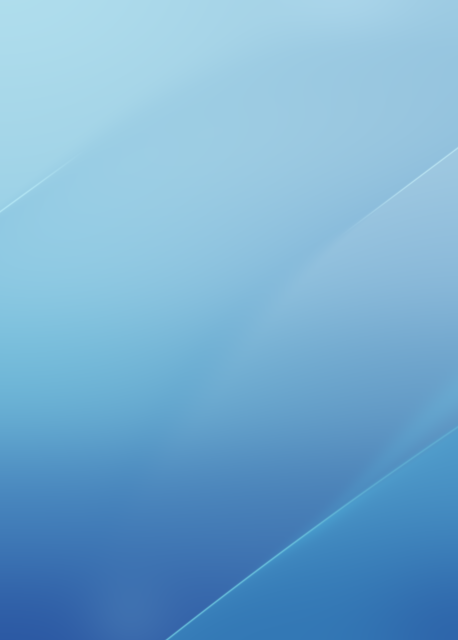
Reproduce this background procedurally as a Shadertoy shader.

```glsl
// Soft blue sheets of light: two vertical colour ramps blended across the canvas,
// folded along three rising curves. Each fold has a shaded side, a lit side
// and a thin straight seam that fades along its length.

// Smooth ramp through six evenly spaced colours, using normalised bell weights.
vec3 ramp(vec3 stops[6], float t) {
    vec3 sum = vec3(0.0);
    float total = 0.0;
    for (int i = 0; i < 6; i++) {
        float offset = t * 5.0 - float(i);
        float weight = exp(-2.0 * offset * offset);
        sum += stops[i] * weight;
        total += weight;
    }
    return sum / total;
}

// Thin antialiased line, with its distance in canvas heights.
float seam(float dist, float width) {
    float w = max(width, 0.7 / iResolution.y);
    return exp(-dist * dist / (w * w));
}

// Elliptical soft spot.
float spot(vec2 p, vec2 centre, vec2 radius) {
    vec2 q = (p - centre) / radius;
    return exp(-dot(q, q));
}

void mainImage(out vec4 fragColor, in vec2 fragCoord) {
    vec2 p = fragCoord / iResolution.xy;
    float pixel = 1.0 / iResolution.y;

    // Background: cyan on the left, greyer blue on the right
    vec3 leftStops[6] = vec3[6](
        vec3(0.16, 0.33, 0.63), vec3(0.26, 0.50, 0.73), vec3(0.44, 0.73, 0.85),
        vec3(0.59, 0.81, 0.90), vec3(0.65, 0.84, 0.91), vec3(0.69, 0.87, 0.93));
    vec3 rightStops[6] = vec3[6](
        vec3(0.22, 0.40, 0.67), vec3(0.27, 0.48, 0.70), vec3(0.41, 0.63, 0.79),
        vec3(0.56, 0.74, 0.86), vec3(0.62, 0.79, 0.88), vec3(0.62, 0.80, 0.89));
    vec3 color = mix(ramp(leftStops, p.y), ramp(rightStops, p.y), smoothstep(0.0, 1.0, p.x));

    // Pale patch at the top and faint light near the bottom left
    color += vec3(0.035, 0.025, 0.02) * spot(p, vec2(0.77, 1.0), vec2(0.15, 0.06));
    color += vec3(0.05, 0.06, 0.03) * spot(p, vec2(0.28, 0.03), vec2(0.10, 0.07));

    // Upper fold: shade below, straight seam at the left edge
    float bend = max(p.x - 0.18, 0.0);
    float upper = (p.y - (0.669 + 0.52 * p.x - 0.40 * bend * bend)) * 0.82;
    float upperSoft = 0.012 + 0.09 * p.x;
    float upperShade = smoothstep(upperSoft, -upperSoft, upper) * exp(min(upper, 0.0) / 0.07);
    color -= vec3(0.045, 0.033, 0.016) * upperShade;
    color += vec3(0.09, 0.08, 0.05) * seam(upper, 0.0015) * smoothstep(0.20, 0.03, p.x);

    // Middle fold: straight on the right, bending and blurring to the lower left
    float x = p.x - 0.745;
    float turn = min(x, 0.0);
    float middle = (p.y - (0.632 + 0.537 * x - 0.70 * turn * turn)) * 0.80;
    float middleSoft = mix(0.055, 0.004, smoothstep(0.40, 0.85, p.x));
    float lit = smoothstep(middleSoft, -middleSoft, middle);
    float reach = smoothstep(0.15, 0.50, p.x);
    color -= vec3(0.032, 0.020, 0.008) * (1.0 - lit) * exp(-max(middle, 0.0) / 0.08) * reach;
    color += vec3(0.020, 0.010, 0.006) * lit * exp(min(middle, 0.0) / 0.12) * reach;
    color += vec3(0.11, 0.10, 0.06) * seam(middle, 0.0014) * smoothstep(0.72, 0.92, p.x);

    // Lower fold: a saturated blue panel in the right corner
    float s = (p.x - 0.364) / 0.636;
    float lower = (p.y - 0.333 * s - 0.025 * s * (1.0 - s)) * 0.81;
    vec3 panel = mix(vec3(0.20, 0.47, 0.71), vec3(0.30, 0.59, 0.78), smoothstep(0.0, 0.33, p.y));
    panel -= vec3(0.02, 0.07, 0.04) * spot(p, vec2(1.0, 0.0), vec2(0.18, 0.14));
    panel += vec3(0.02, 0.03, 0.02) * exp(min(lower, 0.0) / 0.03);
    float panelSoft = pixel + 0.008 * smoothstep(0.65, 0.9, p.x);
    color = mix(color, panel, smoothstep(panelSoft, -panelSoft, lower));

    // Teal veil that parts from the crease on its way to the right
    float veil = lower - 0.045 * smoothstep(0.68, 1.05, p.x);
    float veilSpread = 0.006 + 0.020 * smoothstep(0.5, 1.0, p.x);
    float veilGlow = exp(-veil * veil / (veilSpread * veilSpread));
    color += vec3(0.005, 0.04, 0.03) * veilGlow * smoothstep(0.4, 0.75, p.x);

    // Bright crease line
    float strength = mix(0.8, 0.4, smoothstep(0.60, 0.85, p.x));
    color = mix(color, vec3(0.42, 0.77, 0.87), strength * seam(lower, 0.0016));

    fragColor = vec4(clamp(color, 0.0, 1.0), 1.0);
}
```
